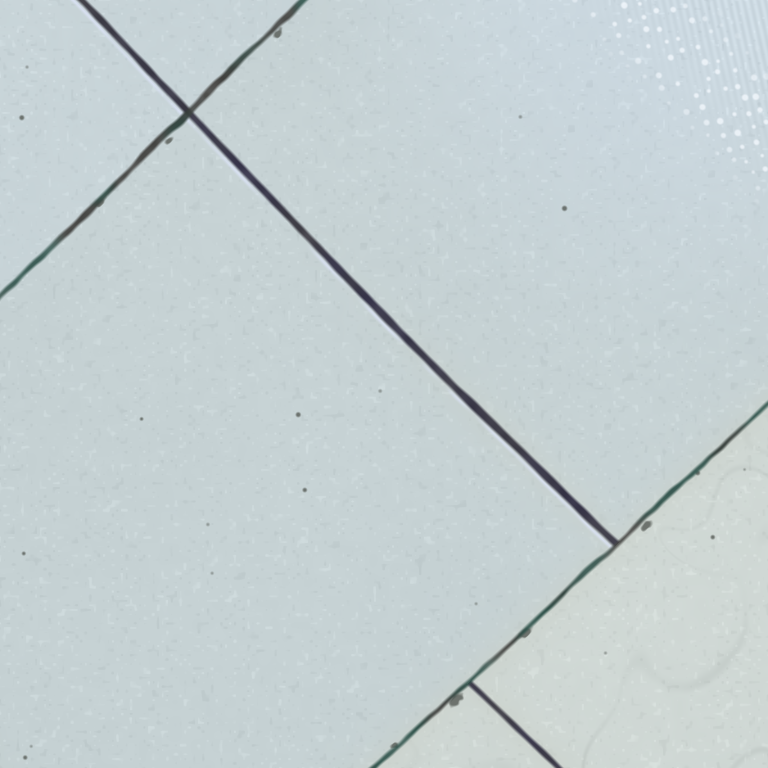
Give the GLSL for this texture, as a Shadertoy shader.

```glsl
// Pale glazed floor tiles laid diagonally, with dark, uneven, soft-edged joints.
// A slightly fanned, rotated grid gives rows and tiles; one row is shifted by a third.
// Sine-hash noise adds joint wear, dirt specks, faint veins, flecks and glare sparkles.

const float PI = 3.14159265;
const float TILE = 0.79;                       // tile side in canvas units
const vec2 CROSSING = vec2(0.245, 0.854);      // where four tiles meet
const vec2 ALONG = vec2(0.7097, 0.7046);       // direction of the rows

const vec3 GLAZE = vec3(0.775, 0.822, 0.830);
const vec3 SKY_GLARE = vec3(0.80, 0.852, 0.885);
const vec3 WARM_TILE = vec3(0.812, 0.845, 0.832);
const vec3 STAIN = vec3(0.79, 0.815, 0.785);
const vec3 BRIGHT_EDGE = vec3(0.86, 0.89, 0.97);
const vec3 INK_JOINT = vec3(0.20, 0.19, 0.28);
const vec3 MOSS_JOINT = vec3(0.17, 0.31, 0.28);
const vec3 EARTH_JOINT = vec3(0.25, 0.25, 0.24);
const vec3 DIRT = vec3(0.36, 0.38, 0.36);

float hash(vec2 p) {
    return fract(sin(dot(p, vec2(127.1, 311.7))) * 43758.5453);
}

float noise(vec2 p) {
    vec2 i = floor(p), f = fract(p);
    f = f * f * (3.0 - 2.0 * f);
    return mix(mix(hash(i), hash(i + vec2(1, 0)), f.x),
               mix(hash(i + vec2(0, 1)), hash(i + vec2(1, 1)), f.x), f.y);
}

// Soft-edged coverage of a shape of the given radius.
float cover(float dist, float radius, float soft) {
    return 1.0 - smoothstep(radius - soft, radius + soft, dist);
}

// One jittered dot per grid cell, kept with the given probability.
float dots(vec2 p, float cells, float chance, float radius, float soft) {
    vec2 id = floor(p * cells);
    vec2 jitter = vec2(hash(id + 3.1), hash(id + 8.7)) - 0.5;
    vec2 offset = (fract(p * cells) - 0.5 - 0.4 * jitter) / cells;
    float size = radius * mix(0.6, 1.2, hash(id + 5.3));
    return step(hash(id), chance) * cover(length(offset), size, soft);
}

// Elongated ragged crumbs lying beside a row joint.
float crumbs(float along, float across, float joint, float soft) {
    float cells = 9.0;
    float id = floor(along * cells);
    float place = (fract(along * cells) - mix(0.3, 0.7, hash(vec2(id, joint)))) / cells;
    float side = across - mix(-0.006, 0.012, hash(vec2(id, joint + 4.0)));
    float size = mix(0.002, 0.0055, hash(vec2(id, joint + 9.0)));
    float rag = 0.003 * (noise(vec2(along, across) * 190.0) - 0.5);
    float keep = step(hash(vec2(id, joint + 2.0)), 0.45);
    return keep * cover(length(vec2(place * 0.55, side)) + rag, size, soft);
}

// Lit tile surface: glare, per-row tint, veins, mottling and sparse flecks.
vec3 glaze(vec2 uv, float row) {
    float glare = smoothstep(0.62, 0.05, distance(uv, vec2(0.92, 1.05)));
    float upperRow = 1.0 - step(0.0, row);
    float lowerRow = step(1.0, row);
    vec3 color = mix(GLAZE, SKY_GLARE, max(glare, 0.3 * upperRow));
    color = mix(color, WARM_TILE, lowerRow);
    float vein = abs(noise(uv * vec2(11.0, 7.0) + 2.0 * noise(uv * 9.0)) - 0.5);
    color -= lowerRow * 0.05 * smoothstep(0.06, 0.0, vein) * noise(uv * 13.0 + 5.0);
    color += 0.01 * (noise(uv * 5.0) - 0.5) + 0.008 * (noise(uv * 70.0) - 0.5);
    float fleck = noise(uv * 170.0);
    color += 0.035 * smoothstep(0.75, 1.0, fleck) - 0.03 * smoothstep(0.25, 0.0, fleck);
    return color;
}

// Sparkle band and fine ripples near the upper right corner.
vec3 addGlare(vec3 color, vec2 uv, float soft) {
    float corner = dot(1.0 - uv, vec2(1.0));
    float band = smoothstep(0.30, 0.22, corner) * smoothstep(0.06, 0.14, corner);
    vec2 skewed = uv + vec2(0.3, -0.25) * uv.yx;
    float sparkle = dots(skewed, 50.0, 0.75, 0.0036, soft) * band;
    float ripple = sin(2.0 * PI * 105.0 * dot(uv, vec2(1.0, 0.22)));
    color += 0.024 * ripple * smoothstep(0.28, 0.05, corner);
    return mix(color, vec3(0.95, 0.97, 0.99), 0.8 * sparkle);
}

void mainImage(out vec4 fragColor, in vec2 fragCoord) {
    vec2 uv = fragCoord / iResolution.xy;
    float soft = max(0.0018, 0.8 / iResolution.y);
    float blur = max(0.0026, 0.8 / iResolution.y);

    // Grid coordinates; the rows fan open a little.
    vec2 rel = uv - CROSSING;
    float along = dot(rel, ALONG);
    float down = dot(rel, vec2(ALONG.y, -ALONG.x));
    float pitch = 0.792 + 0.027 * along;
    float wobble = 0.003 * (noise(vec2(along * 16.0, 3.0)) - 0.5);
    wobble += 0.0016 * (noise(vec2(along * 60.0, 8.0)) - 0.5);
    float row = (down - 0.008 * along + wobble) / pitch;
    float joint = round(row);
    float across = (row - joint) * pitch;

    // Signed distance to the bowed joints between tiles of a row.
    float shift = -TILE / 3.0 * step(1.0, row);
    float side = along - shift + 0.0055 * sin(PI * row);
    side += 0.002 * (noise(vec2(down * 16.0, 7.0)) - 0.5);
    side -= TILE * round(side / TILE);

    vec3 color = addGlare(glaze(uv, row), uv, soft);

    // Warm stain and broken bright lip beside the joints.
    float nearJoint = exp(-min(abs(side), abs(across)) / 0.018);
    color = mix(color, STAIN, 0.6 * nearJoint * smoothstep(0.2, 0.8, row));
    float lip = cover(abs(side + 0.0082), 0.0014, 0.003) * (1.0 - step(1.0, row));
    color = mix(color, BRIGHT_EDGE, lip * smoothstep(0.1, 0.7, noise(uv * 26.0)));

    // Loose dirt.
    float specks = max(dots(uv + 0.03, 11.0, 0.06, 0.0027, soft), 0.6 * dots(uv, 17.0, 0.04, 0.0018, soft));
    float dirt = max(specks, crumbs(along, across, joint, soft));
    color = mix(color, DIRT, 0.85 * dirt);

    // Joints with worn width, faded stretches and changing tint.
    float wear = noise(uv * 42.0);
    float rowWidth = mix(0.0040, 0.0030, step(0.5, joint)) * mix(0.65, 1.3, wear);
    float middle = smoothstep(0.0, 0.35, row);
    float sideWidth = mix(mix(0.0040, 0.0048, middle), 0.0036, step(1.0, row)) * mix(0.85, 1.15, wear);
    vec3 rowTint = mix(MOSS_JOINT, EARTH_JOINT, smoothstep(0.3, 0.7, noise(uv * 17.0)));
    vec3 sideTint = mix(INK_JOINT, EARTH_JOINT, 0.7 * noise(uv * 23.0));
    rowTint += 0.09 * (noise(uv * 75.0) - 0.4);
    sideTint += 0.07 * (noise(uv * 75.0) - 0.4);
    color = mix(color, sideTint, 0.97 * cover(abs(side), sideWidth, blur));
    color = mix(color, rowTint, mix(0.8, 1.0, noise(uv * 31.0)) * cover(abs(across), rowWidth, blur));

    fragColor = vec4(color, 1.0);
}
```
